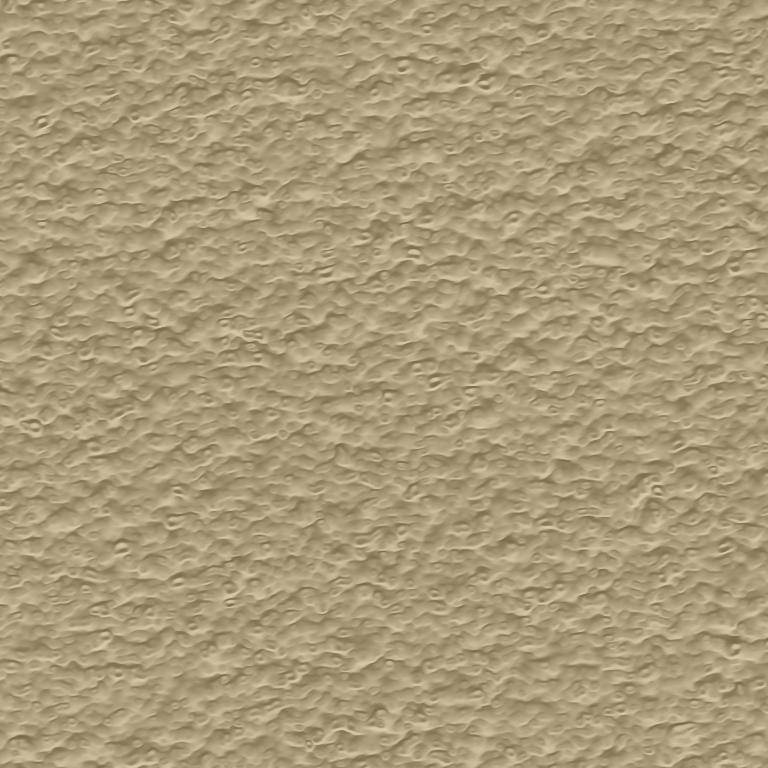
This texture is drawn by a WebGL 2 fragment shader. Its source:

```glsl
#version 300 es
precision highp float;

uniform vec2 u_resolution;
out vec4 fragColor;

const vec3 PLASTER = vec3(0.666, 0.606, 0.476);
const float GRAIN_TILT = 0.05;
const float RELIEF_CONTRAST = 0.113;
const float CREST_SHARPNESS = 0.0024;

vec3 hash3(vec2 cell, float seed) {
    vec3 p = fract(vec3(cell.xyx) * vec3(0.1031, 0.1030, 0.0973) + seed * 0.317);
    p += dot(p, p.yxz + 33.33);
    return fract((p.xxy + p.yzz) * p.zyx);
}

vec2 rotate(vec2 p, float angle) {
    float c = cos(angle), s = sin(angle);
    return vec2(c * p.x + s * p.y, c * p.y - s * p.x);
}

// Layered sines break up the rows of grains
vec2 warp(vec2 p, float amount) {
    vec2 bend = sin(p.yx * vec2(61.0, 73.0) + p * 29.0 + vec2(0.7, 2.1));
    bend += 0.6 * sin(p.yx * vec2(113.0, 149.0) - p * 38.0 + vec2(4.0, 1.3));
    return p + amount * bend;
}

// Slope towards the light of smooth bumps and pits, one per cell
float cellSlope(vec2 p, vec2 light, float seed) {
    vec2 cell = floor(p);
    float slope = 0.0;
    for (int y = -1; y <= 1; y++) {
        for (int x = -1; x <= 1; x++) {
            vec2 neighbour = cell + vec2(x, y);
            vec3 rnd = hash3(neighbour, seed);
            vec2 offset = p - neighbour - rnd.xy;
            float falloff = max(1.0 - dot(offset, offset), 0.0);
            // Strong grains stand out among many faint ones
            float level = 2.0 * rnd.z - 1.0;
            float height = level * (0.5 + 0.65 * abs(level));
            slope += 6.0 * height * falloff * falloff * dot(offset, light);
        }
    }
    return slope;
}

// Coarse, medium and fine grains
float reliefShade(vec2 p, vec2 light) {
    vec2 stretch = vec2(0.76, 1.0);
    float shade = 0.44 * cellSlope(p * stretch * 45.0, light, 1.0);
    shade += 0.78 * cellSlope(p * stretch * 76.0, light, 2.0);
    shade += 0.52 * cellSlope(p * stretch * 131.0, light, 3.0);
    return shade;
}

// Lit and shaded flanks are drawn together into narrow crests
float crestedShade(vec2 p, vec2 light, float sharpness) {
    float flank = reliefShade(p, light);
    return reliefShade(p + light * sharpness * flank, light);
}

float softLimit(float value, float limit) {
    return value / sqrt(1.0 + value * value / (limit * limit));
}

void main() {
    vec2 uv = gl_FragCoord.xy / u_resolution.y;
    vec2 grain = warp(rotate(uv, GRAIN_TILT), 0.0012);
    vec2 light = normalize(vec2(-0.14, 1.0));

    float shade = softLimit(crestedShade(grain, light, CREST_SHARPNESS), 1.9);

    // Faint broad unevenness of the coat
    float drift = sin(uv.x * 5.0 + uv.y * 7.0) * sin(uv.y * 4.0 - uv.x * 3.0 + 1.0);
    vec3 colour = PLASTER + RELIEF_CONTRAST * shade + 0.006 * drift;
    fragColor = vec4(colour, 1.0);
}
```
